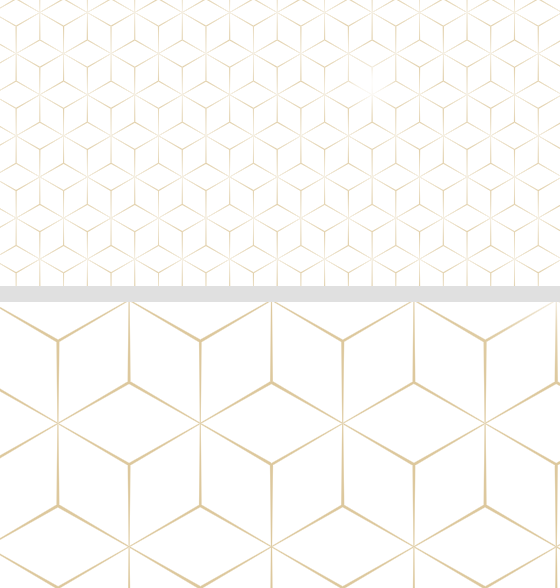
Top, the full canvas; bottom, a detail of the centre.
Write a Shadertoy shader that draws this pattern.

```glsl
// Fine gold rhombic (tumbling cube) line grid on white, strokes tapering toward six-armed stars.

// Lengths are fractions of the canvas width.
#define PERIOD      0.08476
#define ORIGIN      vec2(0.3678, 0.2682)
#define WIDTH_STAR  0.0006
#define WIDTH_JOINT 0.0017
#define SOFTNESS    1.2
#define VARIATION   0.12
#define FADE_CENTER vec2(0.659, 0.364)
#define FADE_RADIUS 0.036
#define FADE_AMOUNT 0.9
#define PAPER       vec3(1.0)
#define GOLD        vec3(0.865, 0.785, 0.615)

const float SECTOR = 1.0471976; // 60 degrees

// Offset from the nearest point of a triangular lattice.
vec2 nearestStar(vec2 p) {
    vec2 cell = PERIOD * vec2(1.0, sqrt(3.0));
    vec2 a = mod(p + 0.5 * cell, cell) - 0.5 * cell;
    vec2 b = mod(p, cell) - 0.5 * cell;
    return dot(a, a) < dot(b, b) ? a : b;
}

// Share of a filter of the given size covered by a stroke at distance d.
float strokeCoverage(float d, float halfWidth, float size) {
    float hi = min(d + 0.5 * size, halfWidth);
    float lo = max(d - 0.5 * size, -halfWidth);
    return max(hi - lo, 0.0) / size;
}

// Slow layered sines giving each arm its own strength, about -1 to 1.
float armVariation(vec2 star, float arm) {
    vec2 k = star / PERIOD;
    return 0.6 * sin(2.3 * k.x + 4.1 * k.y + 1.9 * arm)
         + 0.4 * sin(5.7 * k.x - 3.2 * k.y + 4.3 * arm);
}

void mainImage(out vec4 fragColor, in vec2 fragCoord) {
    vec2 uv = fragCoord / iResolution.x;
    vec2 p = uv - ORIGIN;
    vec2 q = nearestStar(p);

    // Fold the six arms onto one axis.
    float angle = atan(q.y, q.x + 1e-7);
    float arm = floor(angle / SECTOR);
    float folded = angle - (arm + 0.5) * SECTOR;
    float along = length(q) * cos(folded);
    float across = length(q) * abs(sin(folded));

    // Strokes widen from the star to the three-way joint.
    float armLength = PERIOD / sqrt(3.0);
    float width = mix(WIDTH_STAR, WIDTH_JOINT, clamp(along / armLength, 0.0, 1.0));
    width *= 1.0 + VARIATION * armVariation(p - q, arm);
    float ink = strokeCoverage(across, 0.5 * width, SOFTNESS / iResolution.x);

    // One worn patch where the strokes nearly vanish.
    vec2 f = (uv - FADE_CENTER) / FADE_RADIUS;
    ink *= 1.0 - FADE_AMOUNT * exp(-dot(f, f));

    fragColor = vec4(mix(PAPER, GOLD, ink), 1.0);
}
```
